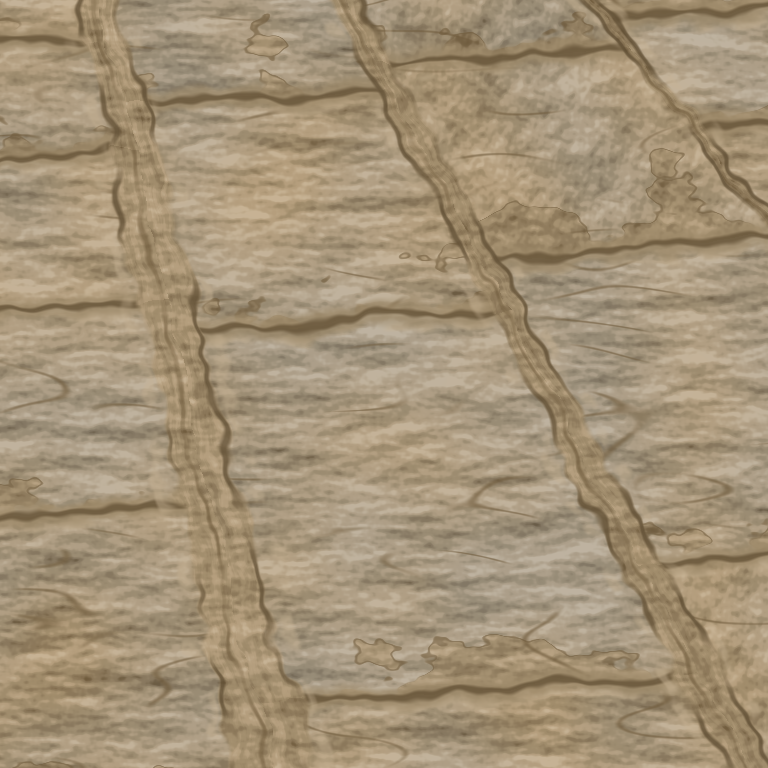
Give the GLSL for this texture, as a Shadertoy shader.

```glsl
#define DEEP vec3(0.44, 0.36, 0.24)
#define DARK vec3(0.55, 0.47, 0.35)
#define BROWN vec3(0.63, 0.55, 0.42)
#define SAND vec3(0.71, 0.62, 0.49)
#define GREY vec3(0.68, 0.62, 0.53)
#define LIGHT vec3(0.78, 0.70, 0.58)
#define WEAR 0.17
#define RELIEF 1.0
#define ROW_TILT 0.07
#define ROW_JOINT 0.006

// Pitch and offset in depth of the stones of each column
const vec2 COURSES[4] = vec2[4](vec2(0.35, 2.62), vec2(0.55, 1.70),
                                vec2(0.53, 1.875), vec2(0.36, 2.74));

float hash(vec2 p) {
    return fract(sin(dot(p, vec2(127.1, 311.7))) * 43758.55);
}

float cornerSlope(vec2 cell, vec2 f, vec2 corner) {
    float angle = 6.2832 * hash(cell + corner);
    return dot(vec2(cos(angle), sin(angle)), f - corner);
}

float noise(vec2 p) {
    vec2 i = floor(p), f = fract(p);
    vec2 k = f * f * f * (f * (f * 6.0 - 15.0) + 10.0);
    float a = mix(cornerSlope(i, f, vec2(0, 0)), cornerSlope(i, f, vec2(1, 0)), k.x);
    float b = mix(cornerSlope(i, f, vec2(0, 1)), cornerSlope(i, f, vec2(1, 1)), k.x);
    return 1.4 * mix(a, b, k.y);
}

float fbm(vec2 p) {
    float sum = 0.0, amp = 0.5;
    for (int i = 0; i < 4; i++) {
        sum += amp * noise(p);
        p = p * 2.03 + 17.3;
        amp *= 0.55;
    }
    return sum;
}

// Soft line of the given half width around zero
float line(float d, float halfWidth) {
    float aa = 0.7 / iResolution.y;
    return 1.0 - smoothstep(halfWidth * 0.4 - aa, halfWidth + aa, abs(d));
}

vec3 stoneRamp(float t) {
    vec3 c = mix(DEEP, DARK, smoothstep(-0.1, 0.15, t));
    c = mix(c, BROWN, smoothstep(0.15, 0.38, t));
    c = mix(c, SAND, smoothstep(0.38, 0.6, t));
    return mix(c, LIGHT, smoothstep(0.6, 0.88, t));
}

void mainImage(out vec4 fragColor, in vec2 fragCoord) {
    vec2 p = fragCoord / iResolution.xy;
    p.y = 1.0 - p.y;
    vec2 q = p + 0.010 * vec2(noise(p * 9.0), noise(p * 9.0 + 31.0))
               + 0.006 * vec2(noise(p * 31.0), noise(p * 31.0 + 57.0));

    // Perspective columns, widening toward the viewer
    float scale = 0.319 + 0.3 * q.y;
    float u = (q.x - 0.13 - 0.225 * q.y) / scale;
    float column = clamp(floor(u), -1.0, 2.0);

    // Courses of stones within a column
    float rowY = q.y + ROW_TILT * (u - column - 0.5) * scale;
    float rowScale = 0.319 + 0.3 * rowY;
    vec2 course = COURSES[int(column) + 1];
    float r = (1.0 / rowScale - course.y) / course.x;
    float row = floor(r);
    float toCanvas = course.x * rowScale * rowScale / 0.3;
    float nearEdge = fract(r) * toCanvas;
    float rowDist = min(nearEdge, toCanvas - nearEdge);
    float seed = hash(vec2(column, row) + 3.7);

    // Layered stone face, lit from above
    vec2 grain = column == 1.0 && row != 0.0 ? vec2(18, 16) : vec2(8, 25);
    vec2 g = p * grain + seed * 37.0;
    float strata = fbm(g);
    float relief = strata - fbm(g + grain * vec2(0.002, 0.006));
    float speckle = noise(p * vec2(85, 120)) + 0.5 * noise(p * 190.0);
    float tone = 0.53 + 0.38 * strata + RELIEF * relief + 0.13 * speckle
               + 0.14 * (seed - 0.5) + 0.16 * noise(p * 5.0 + 9.0);
    float grey = mod(row, 2.0) < 0.5 ? 0.85 : 0.4;
    grey = clamp(grey + 0.8 * noise(p * 6.0 + 71.0), 0.0, 1.2);
    vec3 color = stoneRamp(tone) + (GREY - SAND) * grey;

    // Broken near edges with a dark rim
    float chip = 0.012 + WEAR * fbm(p * vec2(7, 11) + seed * 19.0);
    float chipped = 1.0 - smoothstep(-0.006, 0.006, nearEdge - chip);
    color = mix(color, stoneRamp(tone - 0.2), 0.8 * chipped);
    color = mix(color, DEEP, 0.55 * line(nearEdge - chip, 0.004) * smoothstep(0.01, 0.03, chip));

    // Cracks along the layers
    float crack = 1.0 - smoothstep(0.0, 0.06, abs(noise(p * vec2(5, 17) + seed * 23.0)));
    crack *= smoothstep(0.05, 0.4, noise(p * vec2(7, 9) + 43.0));
    color = mix(color, DEEP, 0.6 * crack);

    // Row joints: pale lip and dark gap
    float ragged = noise(p * vec2(22, 30) + 5.0);
    color = mix(color, LIGHT, 0.5 * line(toCanvas - nearEdge - 0.016, 0.009) * smoothstep(-0.2, 0.3, ragged));
    color = mix(color, BROWN * 0.97, 0.7 * line(rowDist, 0.02 + 0.008 * ragged));
    color = mix(color, DEEP * 0.9, 0.8 * line(rowDist, ROW_JOINT * (1.0 + 0.8 * ragged)));

    // Column joints: mortar streaked along its length, dark sides
    float joint = floor(u + 0.5);
    float side = (u - joint) * scale;
    float halfWidth = scale * clamp(0.085 - 0.03 * joint, 0.03, 0.085) * (1.0 + 0.3 * ragged);
    float streak = fbm(vec2(u * 32.0, p.y * 9.0));
    vec3 mortar = stoneRamp(0.43 + 0.5 * streak + 0.14 * speckle + 0.8 * relief - 0.08 * joint);
    float inside = 1.0 - smoothstep(-0.004, 0.004, abs(side) - halfWidth);
    color = mix(color, LIGHT, 0.45 * line(abs(side) - halfWidth - 0.012, 0.010) * smoothstep(-0.1, 0.4, ragged));
    color = mix(color, mortar, 0.92 * inside);
    float broken = smoothstep(-0.35, 0.25, noise(vec2(u * 5.0, p.y * 11.0) + 13.0));
    color = mix(color, DEEP * 0.85, 0.75 * broken * line(abs(side) - halfWidth * 0.9, 0.005));
    color = mix(color, DEEP, 0.6 * line(side + 0.25 * halfWidth, 0.004) * (1.0 - 0.6 * broken));

    fragColor = vec4(clamp(color, 0.0, 1.0), 1.0);
}
```
